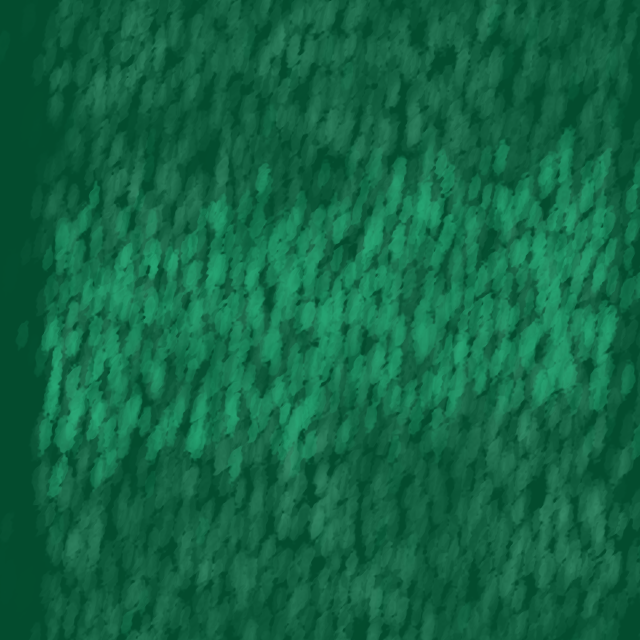
This background is drawn by a Shadertoy shader. Its source:

```glsl
// Draws layered green brush dabs on dark green, with a bright leaning band across the middle.

const vec3 DARK_GREEN = vec3(0.010, 0.300, 0.182);
const vec3 MUTED_GREEN = vec3(0.250, 0.590, 0.450);
const vec3 BRIGHT_GREEN = vec3(0.165, 0.690, 0.485);

const int MUTED_LAYERS = 5;
const int BRIGHT_LAYERS = 4;
const float MUTED_OPACITY = 0.25;
const float BRIGHT_OPACITY = 0.47;

const vec2 CELL = vec2(0.030, 0.055);      // spacing of the dabs
const vec2 DAB_RADIUS = vec2(0.011, 0.030);
const float DAB_LEAN = 0.17;               // sideways shift per unit of height
const float GRAIN_ANGLE = 0.62;
const float BAND_HALF_HEIGHT = 0.235;
const float PATCH_RADIUS = 0.075;

// Soft tonal patches: centre and strength, negative ones are shadows
const int PATCH_COUNT = 15;
const vec3 PATCHES[PATCH_COUNT] = vec3[PATCH_COUNT](
    vec3(0.12, 0.88, 0.6), vec3(0.23, 0.89, 0.5), vec3(0.46, 0.95, 0.6),
    vec3(0.73, 0.90, 0.5), vec3(0.23, 0.71, 0.6), vec3(0.55, 0.78, 0.5),
    vec3(0.82, 0.32, 0.7), vec3(0.49, 0.25, 0.6), vec3(0.83, 0.15, 0.5),
    vec3(0.94, 0.17, 0.5), vec3(0.58, 0.08, 0.5), vec3(0.30, 0.13, 0.4),
    vec3(0.26, 0.81, -0.5), vec3(0.38, 0.62, -0.7), vec3(0.08, 0.79, -0.6));

vec3 hash3(vec2 p, float seed) {
    vec3 q = fract(vec3(p, seed + 3.7) * vec3(0.1031, 0.1030, 0.0973));
    q += dot(q, q.yxz + 33.33);
    return fract((q.xxy + q.yxx) * q.zyx);
}

float valueNoise(vec2 p) {
    vec2 i = floor(p), f = fract(p);
    f = f * f * (3.0 - 2.0 * f);
    return mix(mix(hash3(i, 0.0).x, hash3(i + vec2(1, 0), 0.0).x, f.x),
               mix(hash3(i + vec2(0, 1), 0.0).x, hash3(i + vec2(1, 1), 0.0).x, f.x), f.y);
}

float patchTone(vec2 p) {
    float tone = 0.0;
    for (int i = 0; i < PATCH_COUNT; i++) {
        vec2 d = (p - PATCHES[i].xy) / PATCH_RADIUS;
        tone += PATCHES[i].z * exp(-dot(d, d));
    }
    return tone;
}

// Share of dabs kept near the left and right margins
float marginDensity(vec2 p) {
    return smoothstep(0.045, 0.095, p.x) * (1.0 - 0.7 * smoothstep(0.945, 0.985, p.x));
}

// Share of dabs kept inside the bright band, which climbs to the right
float bandDensity(vec2 p) {
    float centre = 0.45 + 0.12 * p.x;
    float offset = abs(p.y - centre) / BAND_HALF_HEIGHT;
    return 1.0 - smoothstep(0.45, 1.1, offset);
}

// Opacity of one layer of scattered upright dabs
float dabLayer(vec2 p, float seed, bool inBand, float ragged) {
    vec2 shift = hash3(vec2(seed, 7.0), 1.0).xy * CELL;
    vec2 home = floor((p + shift) / CELL);
    float clear = 1.0;
    for (int y = -1; y <= 1; y++)
    for (int x = -1; x <= 1; x++) {
        vec2 cell = home + vec2(x, y);
        vec3 jitter = hash3(cell, seed);
        vec3 style = hash3(cell + 91.0, seed + 5.0);
        vec2 centre = (cell + jitter.xy) * CELL - shift;
        float density = marginDensity(centre) * (inBand ? 0.78 * bandDensity(centre) : 0.78);
        vec2 d = p - centre;
        d.x -= DAB_LEAN * d.y;
        d /= DAB_RADIUS * mix(0.75, 1.15, style.x);
        float edge = length(d) + ragged;
        float dab = 1.0 - smoothstep(0.68, 1.05, edge);
        float kept = smoothstep(-0.04, 0.04, density - jitter.z);
        clear *= 1.0 - dab * kept * mix(0.55, 1.0, style.y);
    }
    return 1.0 - clear;
}

void mainImage(out vec4 fragColor, in vec2 fragCoord) {
    vec2 p = fragCoord / iResolution.xy;

    // Diagonal bristle grain and fine speckle
    float c = cos(GRAIN_ANGLE), s = sin(GRAIN_ANGLE);
    vec2 g = vec2(c * p.x + s * p.y, c * p.y - s * p.x);
    float bristle = valueNoise(g * vec2(42.0, 190.0) + 20.0);
    float speckle = valueNoise(p * 240.0 + 50.0);
    float grain = 0.62 + 0.42 * bristle + 0.22 * speckle;
    float ragged = 0.5 * (bristle - 0.5) + 0.3 * (speckle - 0.5);

    // Broad light and shade
    float tone = patchTone(p);
    float drift = valueNoise(p * vec2(9.0, 7.0) + 11.0) - 0.5;
    float mutedOpacity = MUTED_OPACITY * clamp(0.82 + tone + 0.5 * drift, 0.2, 1.5);
    float brightOpacity = BRIGHT_OPACITY * clamp(1.0 - 0.6 * abs(tone) + 0.7 * drift, 0.2, 1.4);

    // Muted dabs cover the field, then bright dabs build the band
    vec3 color = DARK_GREEN;
    for (int i = 0; i < MUTED_LAYERS; i++) {
        float dabs = dabLayer(p, float(i) * 13.0 + 2.0, false, ragged);
        color = mix(color, MUTED_GREEN, dabs * mutedOpacity * grain);
    }
    for (int i = 0; i < BRIGHT_LAYERS; i++) {
        float dabs = dabLayer(p, float(i) * 17.0 + 101.0, true, ragged);
        color = mix(color, BRIGHT_GREEN, clamp(dabs * brightOpacity * grain, 0.0, 1.0));
    }
    fragColor = vec4(color, 1.0);
}
```
